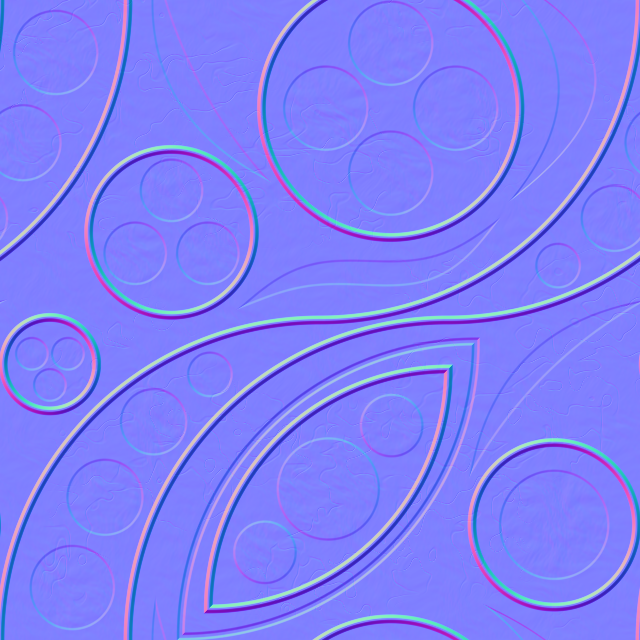
Give the GLSL for this texture map, as a Shadertoy shader.

```glsl
#define RIDGE_HEIGHT 0.0090
#define RIDGE_WIDTH 0.0072
#define GROOVE_HEIGHT 0.0026
#define WELL_HEIGHT 0.0014
#define LEAF_HEIGHT 0.0011
#define STEP_SOFTNESS 0.0024
#define GRAIN_HEIGHT 0.0011
#define GRAIN_SCALE 55.0
#define SCRATCH_HEIGHT 0.00022
#define CURVE_SHIFT 0.2
#define TAU 6.2831853

float hash(vec2 p) {
    return fract(sin(dot(p, vec2(127.1, 311.7))) * 43758.5453);
}

float noise(vec2 p) {
    vec2 i = floor(p), f = fract(p);
    f = f * f * (3.0 - 2.0 * f);
    return mix(mix(hash(i), hash(i + vec2(1, 0)), f.x),
               mix(hash(i + vec2(0, 1)), hash(i + vec2(1, 1)), f.x), f.y);
}

// Offset from a centre on the repeating tile
vec2 tileOffset(vec2 p, vec2 center) {
    return fract(p - center + 0.5) - 0.5;
}

float circle(vec2 p, vec2 center, float radius) {
    return length(tileOffset(p, center)) - radius;
}

// Two quarter arcs joined into an S
float sCurve(vec2 p, float shift) {
    vec2 q = p - vec2(0.5 + shift, 0.5);
    if (q.y > 0.0) q = -q;
    q.x = fract(q.x + 0.7) - 0.7;
    float side = q.x < 0.0 ? 0.5 : -0.5;
    return abs(length(q + vec2(0.0, side)) - 0.5);
}

// Lens between two opposite corners of a square
float almond(vec2 p, float size) {
    vec2 q = p - vec2(0.513, 0.236);
    vec2 corner = vec2(0.5, -0.5) * size;
    return max(length(q - corner), length(q + corner)) - size;
}

// Circles spread evenly around a centre: count, distance, radius, phase
float petals(vec2 p, vec2 center, vec4 shape) {
    vec2 q = tileOffset(p, center);
    float sector = TAU / shape.x;
    float a = atan(q.y, q.x) - shape.w;
    a = mod(a + 0.5 * sector, sector) - 0.5 * sector;
    return length(length(q) * vec2(cos(a), sin(a)) - vec2(shape.y, 0.0)) - shape.z;
}

// Leaf between two tips: upper bulge, lower bulge, sway
float leaf(vec2 p, vec2 a, vec2 b, vec3 bend) {
    vec2 q = tileOffset(p, 0.5 * (a + b));
    float len = length(b - a);
    vec2 dir = (b - a) / len;
    float t = dot(q, dir) / len + 0.5;
    float v = dot(q, vec2(-dir.y, dir.x)) - bend.z * sin(TAU * t);
    float arch = 4.0 * t * (1.0 - t);
    return max(v - bend.x * arch, bend.y * arch - v);
}

float softStep(float d) {
    return smoothstep(-STEP_SOFTNESS, STEP_SOFTNESS, d);
}

// Rough plaster with patches of fine scratches
float surface(vec2 p, float roughness) {
    vec2 q = mat2(0.96, 0.28, -0.28, 0.96) * p * GRAIN_SCALE;
    q += 1.5 * noise(p * 19.0);
    float sum = 0.0, amp = 0.5;
    for (int i = 0; i < 3; i++) {
        sum += amp * noise(q * vec2(0.8, 1.2));
        q = mat2(1.6, 1.2, -1.2, 1.6) * q + 7.3;
        amp *= 0.45;
    }
    float vein = abs(noise(p * vec2(24.0, 33.0) + 2.0 * noise(p * 40.0)) - 0.5);
    float patches = smoothstep(0.45, 0.7, noise(p * 9.0 + 4.0));
    return GRAIN_HEIGHT * sum * roughness
         - SCRATCH_HEIGHT * patches * (1.0 - smoothstep(0.0, 0.05, vein));
}

float height(vec2 p) {
    // Rings and the wells inside them
    vec3 rings[4] = vec3[4](vec3(0.6105, 0.831, 0.202), vec3(0.268, 0.637, 0.1295),
                            vec3(0.078, 0.431, 0.073), vec3(0.866, 0.180, 0.1285));
    vec4 insets[4] = vec4[4](vec4(4, 0.1015, 0.065, 0), vec4(3, 0.0655, 0.048, 0.25 * TAU),
                             vec4(3, 0.0325, 0.0247, -0.25 * TAU), vec4(1, 0, 0.0845, 0));
    float ridge = min(sCurve(p, 0.0), sCurve(p, CURVE_SHIFT));
    float well = 1.0;
    for (int i = 0; i < 4; i++) {
        ridge = min(ridge, abs(circle(p, rings[i].xy, rings[i].z)));
        well = min(well, petals(p, rings[i].xy, insets[i]));
    }

    // Chain of wells in the band, turned half around for the upper part
    vec3 chain[4] = vec3[4](vec3(0.328, 0.415, 0.034), vec3(0.240, 0.341, 0.051),
                            vec3(0.164, 0.223, 0.0586), vec3(0.113, 0.082, 0.065));
    vec2 turned = p.y > 0.5 ? vec2(1.0 + CURVE_SHIFT, 1.0) - p : p;
    for (int i = 0; i < 4; i++) well = min(well, circle(turned, chain[i].xy, chain[i].z));

    // Almond with raised discs on its diagonal
    ridge = min(ridge, abs(almond(p, 0.375)));
    float groove = abs(almond(p, 0.461));
    float boss = 1.0;
    for (int i = -1; i <= 1; i++)
        boss = min(boss, circle(p, vec2(0.513, 0.236) + 0.099 * float(i), i == 0 ? 0.079 : 0.048));

    // Leaves
    float leaves = leaf(p, vec2(0.243, 1.059), vec2(0.417, 0.720), vec3(-0.025, -0.068, 0));
    leaves = min(leaves, leaf(p, vec2(0.762, 1.052), vec2(0.801, 0.690), vec3(0.149, 0.091, 0)));
    leaves = min(leaves, leaf(p, vec2(0.378, 0.521), vec2(0.776, 0.654), vec3(0.005, -0.035, 0.0245)));
    leaves = min(leaves, leaf(p, vec2(0.736, 0.262), vec2(1.003, 0.529), vec3(0.065, 0.026, 0)));

    float roughness = 0.6 + 0.6 * smoothstep(0.01, -0.01, min(well, boss));
    return RIDGE_HEIGHT * (1.0 - smoothstep(0.001, RIDGE_WIDTH, ridge))
         - GROOVE_HEIGHT * (1.0 - smoothstep(0.0016, 0.0068, groove))
         + WELL_HEIGHT * (softStep(well) - softStep(boss))
         + LEAF_HEIGHT * softStep(leaves)
         + surface(p, roughness);
}

void mainImage(out vec4 fragColor, in vec2 fragCoord) {
    vec2 p = fragCoord / iResolution.xy;
    vec2 e = vec2(max(0.0008, 0.5 / iResolution.y), 0.0);
    vec2 slope = vec2(height(p + e.xy) - height(p - e.xy),
                      height(p + e.yx) - height(p - e.yx)) / (2.0 * e.x);
    // Pack the normal as a colour, with red pointing left and green up
    vec3 normal = normalize(vec3(slope.x, -slope.y, 1.0));
    fragColor = vec4(0.5 + 0.5 * normal, 1.0);
}
```
